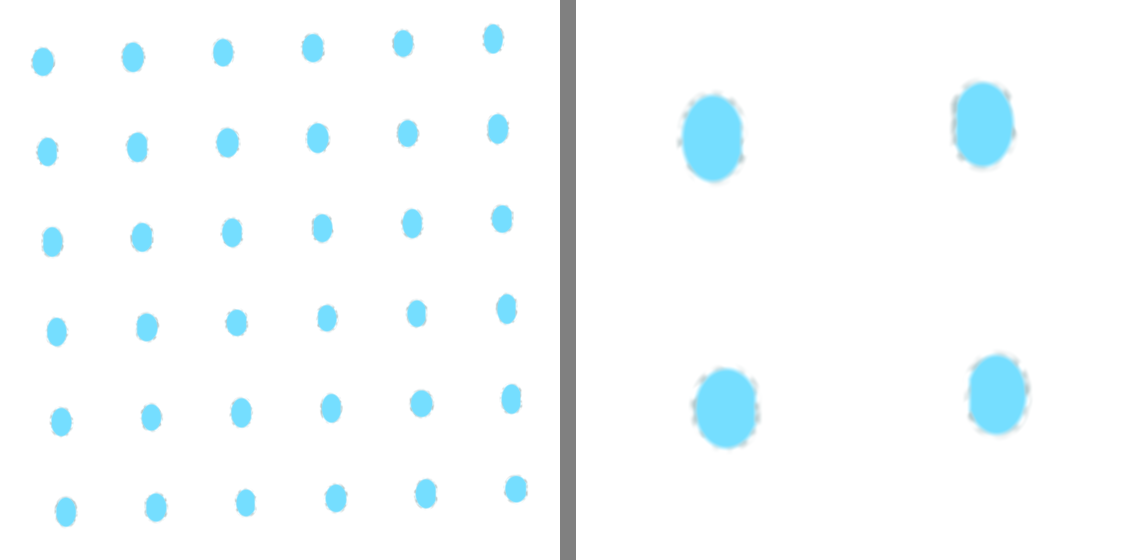
Left: the whole. Right: its middle third, enlarged.
Write a WebGL 2 fragment shader that draws this pattern.

```glsl
#version 300 es
precision highp float;
// A tilted 6 by 6 lattice of small upright sky-blue ovals on white.
// Each pixel finds its nearest lattice point, then shades an ellipse distance
// with hashed size, flattened sides and a patchy grey fringe.

uniform vec2 u_resolution;
out vec4 fragColor;

const vec3 PAPER = vec3(1.0);
const vec3 DOT_BLUE = vec3(0.46, 0.87, 1.0);
const vec3 FRINGE_GREY = vec3(0.66, 0.74, 0.75);

const float DOTS_PER_SIDE = 6.0;
const float PITCH = 0.161;
const float TILT = 0.051;
const vec2 LATTICE_CENTER = vec2(0.4993, 0.508);
const vec2 DOT_RADII = vec2(0.0186, 0.0252);
const float EDGE_SOFTNESS = 0.0021;

vec2 hash2(vec2 p) {
    vec3 q = fract(vec3(p.xyx) * vec3(0.1031, 0.1030, 0.0973));
    q += dot(q, q.yzx + 33.33);
    return fract((q.xx + q.yz) * q.zy);
}

mat2 rotation(float angle) {
    float c = cos(angle), s = sin(angle);
    return mat2(c, s, -s, c);
}

float cornerSlope(vec2 corner, vec2 offset) {
    return dot(hash2(corner + 17.0) * 2.0 - 1.0, offset);
}

float gradientNoise(vec2 p) {
    vec2 cell = floor(p), f = fract(p);
    vec2 w = f * f * f * (f * (f * 6.0 - 15.0) + 10.0);
    vec2 right = vec2(1.0, 0.0), up = vec2(0.0, 1.0);
    float low = mix(cornerSlope(cell, f), cornerSlope(cell + right, f - right), w.x);
    float high = mix(cornerSlope(cell + up, f - up), cornerSlope(cell + 1.0, f - 1.0), w.x);
    return mix(low, high, w.y);
}

// Approximate signed distance to an axis-aligned ellipse.
float ellipseDistance(vec2 p, vec2 radii) {
    float scaled = length(p / radii);
    float slope = max(length(p / (radii * radii)), 0.001);
    return scaled * (scaled - 1.0) / slope;
}

// Index of the nearest dot, limited to the finite lattice.
vec2 nearestDot(vec2 p) {
    vec2 grid = rotation(-TILT) * (p - LATTICE_CENTER) / PITCH;
    float middle = 0.5 * (DOTS_PER_SIDE - 1.0);
    return clamp(floor(grid + middle + 0.5), 0.0, DOTS_PER_SIDE - 1.0);
}

vec2 dotCenter(vec2 index) {
    vec2 grid = index - 0.5 * (DOTS_PER_SIDE - 1.0);
    return LATTICE_CENTER + rotation(TILT) * grid * PITCH;
}

// Ellipse with its own size and one slightly flattened side.
float dotDistance(vec2 offset, vec2 index) {
    vec2 sizeRandom = hash2(index + 3.0) - 0.5;
    vec2 sideRandom = hash2(index + 41.0);
    vec2 radii = DOT_RADII * (1.0 + vec2(0.14, 0.13) * sizeRandom);
    float side = sideRandom.x < 0.5 ? -1.0 : 1.0;
    float flatEdge = radii.x * mix(0.88, 1.0, sideRandom.y);
    return max(ellipseDistance(offset, radii), side * offset.x - flatEdge);
}

void main() {
    float canvasSize = min(u_resolution.x, u_resolution.y);
    vec2 p = (gl_FragCoord.xy - 0.5 * u_resolution) / canvasSize + 0.5;

    vec2 index = nearestDot(p);
    vec2 offset = p - dotCenter(index);
    float d = dotDistance(offset, index);

    // Solid colour with a soft edge.
    float softness = max(EDGE_SOFTNESS, 0.7 / canvasSize);
    float coverage = 1.0 - smoothstep(-softness, softness, d);
    vec3 color = mix(PAPER, DOT_BLUE, coverage);

    // Broken fringe, darker along the left and right sides.
    float band = smoothstep(-0.002, 0.0006, d) * (1.0 - smoothstep(0.0006, 0.0048, d));
    float sideways = smoothstep(0.2, 0.9, abs(offset.x) / DOT_RADII.x);
    float patches = smoothstep(-0.25, 0.35, gradientNoise(p * 130.0));
    float fringe = band * patches * mix(0.3, 0.75, sideways);
    color = mix(color, FRINGE_GREY, fringe);

    fragColor = vec4(color, 1.0);
}
```
